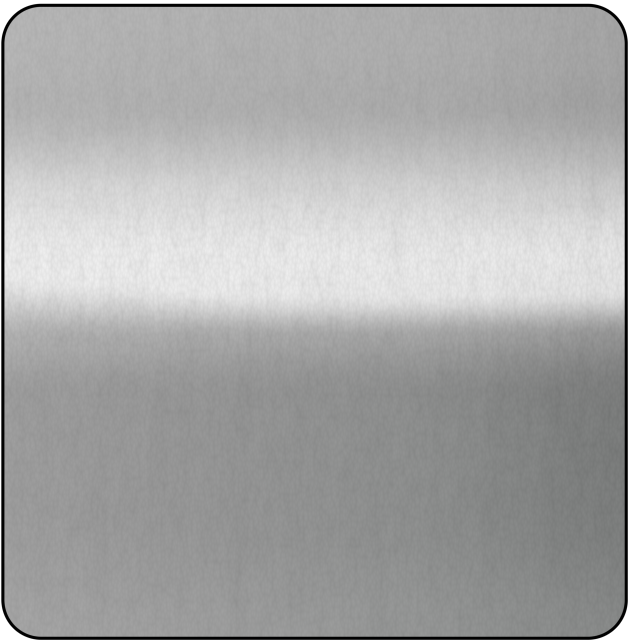
Give the GLSL for this texture, as a Shadertoy shader.

```glsl
float roundedBox(vec2 p, vec2 halfSize, float radius) {
    vec2 q = abs(p) - halfSize + radius;
    return length(max(q, 0.0)) + min(max(q.x, q.y), 0.0) - radius;
}

vec2 hash2(vec2 cell) {
    vec3 q = fract(cell.xyx * vec3(0.1031, 0.1030, 0.0973));
    q += dot(q, q.yzx + 33.33);
    return fract((q.xx + q.yz) * q.zy);
}

// Distance to the nearest scattered point, roughly centred on zero
float cellular(vec2 p) {
    vec2 cell = floor(p);
    vec2 local = fract(p);
    float nearest = 2.0;
    for (int y = -1; y <= 1; y++) {
        for (int x = -1; x <= 1; x++) {
            vec2 offset = vec2(x, y);
            vec2 delta = offset + hash2(cell + offset) - local;
            nearest = min(nearest, dot(delta, delta));
        }
    }
    return 0.45 - sqrt(nearest);
}

// Bell curve around a centre
float bell(float x, float center, float width) {
    float d = (x - center) / width;
    return exp(-d * d);
}

// Brightness of the sheet by distance down from the top
float sheen(float down, float across) {
    float upper = 0.680
        - 0.010 * smoothstep(0.06, 0.16, down)
        + 0.120 * smoothstep(0.16, 0.30, down)
        + 0.105 * smoothstep(0.24, 0.41, down);
    float lower = 0.565
        + 0.105 * (1.0 - smoothstep(0.48, 0.62, down))
        + 0.030 * smoothstep(0.80, 1.00, down);
    // The lower edge of the bright band sags and is softer at the left
    float sag = 0.010 * sin(3.14159 * across) + 0.010 * across - 0.010;
    float softness = mix(0.050, 0.034, smoothstep(0.0, 0.5, across));
    float edge = 0.486 + sag;
    return mix(upper, lower, smoothstep(edge - softness, edge + softness, down));
}

// Darkening toward the right, deepest just below the bright band
float sideShade(float down, float across) {
    float below = smoothstep(0.46, 0.58, down);
    float deep = below * (1.0 - smoothstep(0.72, 1.0, down));
    float band = bell(down, 0.40, 0.09);
    float slope = mix(0.045, 0.090, below) * (1.0 - 0.6 * band);
    float rightEdge = smoothstep(0.65, 1.0, across) * (1.0 - 0.6 * band);
    return slope * (0.45 - across) - (0.022 + 0.018 * deep) * rightEdge;
}

// Short upright grain, longer streaks and wide soft bands
float brushing(vec2 p) {
    float grain = cellular(p * vec2(230.0, 115.0));
    float streaks = cellular(p * vec2(110.0, 34.0) + 17.0);
    float patches = cellular(p * vec2(32.0, 13.0) + 41.0);
    float bands = sin(p.x * 61.0 + 1.5 * sin(p.y * 7.0))
        + sin(p.x * 143.0 + 2.0 * sin(p.y * 5.0 + 1.0));
    return 0.038 * grain + 0.026 * streaks + 0.016 * patches + 0.0025 * bands;
}

void mainImage(out vec4 fragColor, in vec2 fragCoord) {
    vec2 p = fragCoord / iResolution.y;
    float across = fragCoord.x / iResolution.x;
    float down = 1.0 - p.y;
    float pixel = 1.0 / iResolution.y;

    // Brushed metal
    float glow = bell(down, 0.40, 0.12);
    float light = sheen(down, across) + sideShade(down, across);
    light += brushing(p) * mix(0.75, 1.35, glow);
    float cool = smoothstep(0.46, 0.70, down) * smoothstep(0.1, 0.9, across);
    vec3 color = vec3(light) + cool * vec3(-0.004, 0.003, 0.0);

    // Rounded outline on a white surround
    vec2 center = vec2(0.4915, 0.4972);
    vec2 halfSize = vec2(0.4870, 0.4945);
    float edge = roundedBox(p - center, halfSize, 0.060);
    color = mix(color, vec3(1.0), smoothstep(-pixel, pixel, edge));
    float outline = 1.0 - smoothstep(-0.7 * pixel, 0.7 * pixel, abs(edge) - 0.0024);
    color = mix(color, vec3(0.005), outline);

    fragColor = vec4(clamp(color, 0.0, 1.0), 1.0);
}
```
